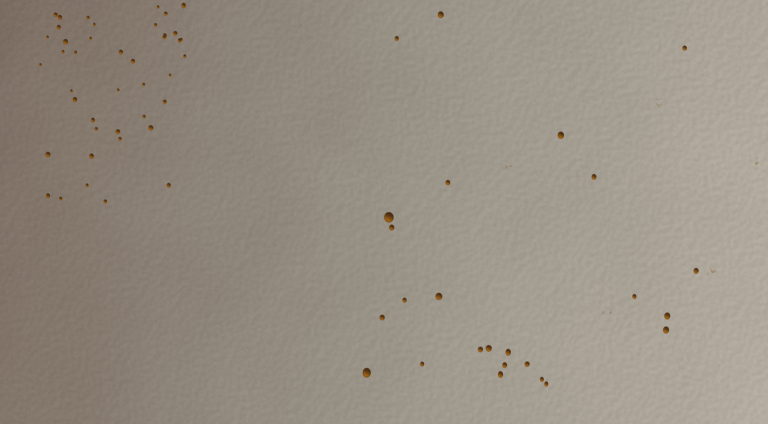
Reproduce this texture procedurally as a WebGL 2 fragment shader.

```glsl
#version 300 es
precision highp float;
// Painted wall with a soft orange-peel relief and scattered amber droplets.

#define WALL_DARK vec3(0.487, 0.428, 0.386)
#define WALL_MID vec3(0.596, 0.573, 0.526)
#define WALL_LIGHT vec3(0.705, 0.674, 0.626)
#define DROP_DARK vec3(0.27, 0.15, 0.04)
#define DROP_AMBER vec3(0.64, 0.39, 0.07)
#define RELIEF_SCALE 70.0
#define RELIEF_DEPTH 0.040
#define GRAIN_DEPTH 0.016
#define MOTTLE_DEPTH 0.09
#define EDGE_SOFTNESS 0.0030

uniform vec2 u_resolution;
out vec4 fragColor;

vec2 hash2(vec2 p) {
    vec3 q = fract(p.xyx * vec3(0.1031, 0.1030, 0.0973));
    q += dot(q, q.yzx + 33.33);
    return fract((q.xx + q.yz) * q.zy);
}

float cornerSlope(vec2 cell, vec2 corner, vec2 f) {
    float angle = 6.2832 * hash2(cell + corner).x;
    return dot(vec2(cos(angle), sin(angle)), f - corner);
}

float gradientNoise(vec2 p) {
    vec2 cell = floor(p);
    vec2 f = p - cell;
    vec2 w = f * f * f * (f * (f * 6.0 - 15.0) + 10.0);
    float low = mix(cornerSlope(cell, vec2(0, 0), f), cornerSlope(cell, vec2(1, 0), f), w.x);
    float high = mix(cornerSlope(cell, vec2(0, 1), f), cornerSlope(cell, vec2(1, 1), f), w.x);
    return mix(low, high, w.y);
}

// Height of the paint skin: rounded bumps, slightly stretched along a diagonal
float paintHeight(vec2 p) {
    vec2 q = mat2(0.82, 0.57, -0.57, 0.82) * p * vec2(1.0, 1.15);
    q += 0.006 * gradientNoise(p * 21.0 + 40.0);
    return gradientNoise(q * RELIEF_SCALE + 60.0)
         + 0.55 * gradientNoise(q * RELIEF_SCALE * 0.47 + 90.0);
}

// Wall colour: dim and warm on the left, brighter towards the right
vec3 wallColour(vec2 uv, vec2 p) {
    float light = 0.88 * uv.x + 0.12 * (1.0 - uv.y);
    light += MOTTLE_DEPTH * (gradientNoise(p * 2.3 + 5.0) + 0.5 * gradientNoise(p * 7.0 + 17.0));
    vec3 wall = mix(WALL_DARK, WALL_MID, min(2.0 * light, 1.0));
    wall = mix(wall, WALL_LIGHT, max(2.0 * light - 1.0, 0.0));

    float slope = paintHeight(p) - paintHeight(p + vec2(0.0035, -0.0035));
    wall += RELIEF_DEPTH * mix(0.6, 1.0, uv.x) * slope;
    wall += GRAIN_DEPTH * gradientNoise(p * 150.0 + 20.0);
    return wall;
}

// Scatters droplets over a box; sizeRange holds the least and greatest radius
void scatterDrops(inout vec3 colour, vec2 p, int count, float seed,
                  vec2 corner, vec2 extent, vec2 sizeRange) {
    float soft = max(EDGE_SOFTNESS, 1.0 / u_resolution.y);
    for (int i = 0; i < count; i++) {
        vec2 place = hash2(vec2(float(i) + 1.0, seed));
        vec2 shape = hash2(vec2(float(i) + 7.5, seed + 31.0));
        float radius = mix(sizeRange.x, sizeRange.y, shape.x * shape.x);
        vec2 d = p - corner - extent * place;
        d.x *= mix(1.05, 1.3, shape.y);
        float dist = length(d) - radius;

        // Dark upper rim, amber glow pooling below
        float glow = smoothstep(0.8, -0.9, (d.y + 0.4 * d.x) / radius);
        glow *= 1.0 - 0.35 * smoothstep(-0.5 * radius, 0.0, dist);
        vec3 drop = mix(DROP_DARK, DROP_AMBER, glow);
        colour = mix(colour, drop, 0.94 * smoothstep(0.6 * soft, -0.8 * soft, dist));
    }
}

// Faint broken scuffs in the paint
void scatterScuffs(inout vec3 colour, vec2 p, float aspect) {
    for (int i = 0; i < 6; i++) {
        vec2 place = hash2(vec2(float(i) + 3.0, 57.0)) * vec2(aspect, 1.0);
        float patchMask = smoothstep(0.018, 0.004, length((p - place) * vec2(0.8, 1.3)));
        float broken = smoothstep(0.05, 0.35, gradientNoise(p * 110.0 + 13.0));
        colour = mix(colour, DROP_AMBER * 0.75, 0.3 * patchMask * broken);
    }
}

void main() {
    vec2 uv = gl_FragCoord.xy / u_resolution;
    float aspect = u_resolution.x / u_resolution.y;
    vec2 p = vec2(uv.x * aspect, uv.y);

    vec3 colour = wallColour(uv, p);
    scatterScuffs(colour, p, aspect);

    // Fine spray at the upper left, larger drops to the right, a knot below
    vec2 span = vec2(aspect, 1.0);
    scatterDrops(colour, p, 30, 11.0, span * vec2(0.03, 0.72), span * vec2(0.22, 0.27), vec2(0.0038, 0.0070));
    scatterDrops(colour, p, 12, 23.0, span * vec2(0.06, 0.48), span * vec2(0.20, 0.28), vec2(0.0045, 0.0075));
    scatterDrops(colour, p, 17, 47.0, span * vec2(0.47, 0.08), span * vec2(0.45, 0.89), vec2(0.0060, 0.0130));
    scatterDrops(colour, p, 8, 71.0, span * vec2(0.61, 0.08), span * vec2(0.11, 0.11), vec2(0.0060, 0.0085));

    fragColor = vec4(clamp(colour, 0.0, 1.0), 1.0);
}
```
